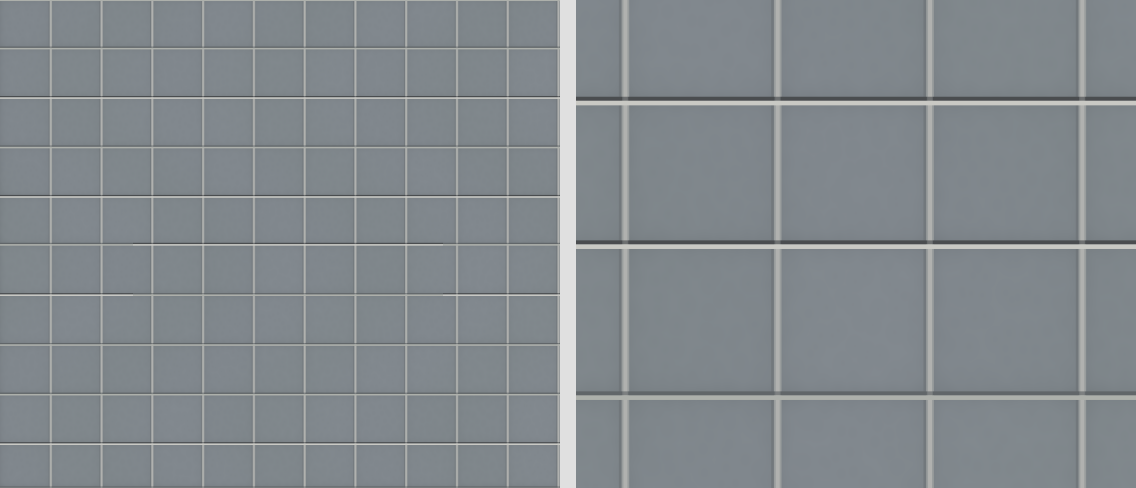
Left, the full canvas; right, a detail of the centre.
Give the GLSL for this texture, as a WebGL 2 fragment shader.

```glsl
#version 300 es
precision highp float;

uniform vec2 u_resolution;
out vec4 fragColor;

// Share of a pixel of width w, centred at x, that lies between a and b
float band(float x, float a, float b, float w) {
  return clamp((min(b, x + 0.5 * w) - max(a, x - 0.5 * w)) / w, 0.0, 1.0);
}

float hash(vec2 p) {
  return fract(sin(dot(p, vec2(127.1, 311.7))) * 43758.5453);
}

// Distance to the nearest scattered cell point
float cellNoise(vec2 p) {
  vec2 cell = floor(p);
  float nearest = 2.0;
  for (int j = -1; j <= 1; j++) {
    for (int i = -1; i <= 1; i++) {
      vec2 c = cell + vec2(i, j);
      vec2 point = c + vec2(hash(c), hash(c + 37.0));
      nearest = min(nearest, distance(p, point));
    }
  }
  return nearest;
}

// Courses are slightly uneven: one is short, and both ends are trimmed
float courseShift(float row) {
  float slip = -0.032 * step(5.0, row) * exp(-0.8 * (row - 5.0));
  return slip + 0.022 * step(row, 0.5) - 0.105 * step(9.5, row);
}

// Some joints are cut crisply; two change over part of their length
float crispness(float row, float x) {
  float whole = any(lessThan(abs(row - vec3(2.0, 4.0, 9.0)), vec3(0.5))) ? 1.0 : 0.0;
  float middle = step(2.61, x) * step(x, 8.73);
  float part = abs(row - 5.0) < 0.5 ? middle : 0.0;
  part += abs(row - 6.0) < 0.5 ? 1.0 - middle : 0.0;
  return max(whole, part);
}

void main() {
  // Tile units, with rows counted downward from the top
  vec2 uv = gl_FragCoord.xy / u_resolution;
  vec2 span = vec2(11.03, 9.867);
  vec2 p = vec2(uv.x, 1.0 - uv.y) * span + vec2(0.0, 0.019);
  vec2 px = span / u_resolution;

  // Signed offset from the nearest joints
  vec2 joint = floor(p + 0.5);
  vec2 d = p - joint - vec2(0.0, courseShift(joint.y));
  float crisp = crispness(joint.y, p.x);
  float inner = step(0.5, joint.x);

  // Tile face with a faint mottle, a tone per tile and shaded rims
  vec3 color = vec3(0.503, 0.531, 0.552);
  color += 0.008 * (cellNoise(p * vec2(9.0, 7.0)) - 0.45);
  color += 0.006 * (hash(floor(p)) - 0.5);
  color += 0.004 * sin(p.x * 1.7 + 2.0 * sin(p.y * 0.9)) * vec3(0.6, 0.3, 1.0);
  vec2 rim = exp(-abs(d) / vec2(0.06, 0.05));
  color *= 1.0 - 0.05 * rim.x - (d.y < 0.0 ? 0.10 : 0.05) * rim.y;

  // Vertical joints: thin shadow on the left, soft pale grout
  color = mix(color, vec3(0.42, 0.44, 0.455), 0.6 * inner * band(d.x, -0.042, -0.02, px.x));
  color = mix(color, vec3(0.60, 0.615, 0.615), inner * band(d.x, -0.024, 0.026, px.x));
  color = mix(color, vec3(0.69, 0.695, 0.685), inner * band(d.x, -0.012, 0.014, px.x));

  // Horizontal joints: dark seam above a bright lower lip
  float seam = band(d.y, -0.040, -0.012, px.y);
  float lip = band(d.y, -0.013, 0.018, px.y);
  vec3 seamColor = mix(vec3(0.38, 0.40, 0.41), vec3(0.29, 0.30, 0.31), crisp);
  vec3 lipColor = mix(vec3(0.68, 0.69, 0.67), vec3(0.79, 0.79, 0.77), crisp);
  color = mix(color, seamColor, seam * (1.0 - 0.35 * inner * band(d.x, -0.02, 0.02, px.x)));
  color = mix(color, lipColor, lip);

  fragColor = vec4(color, 1.0);
}
```
